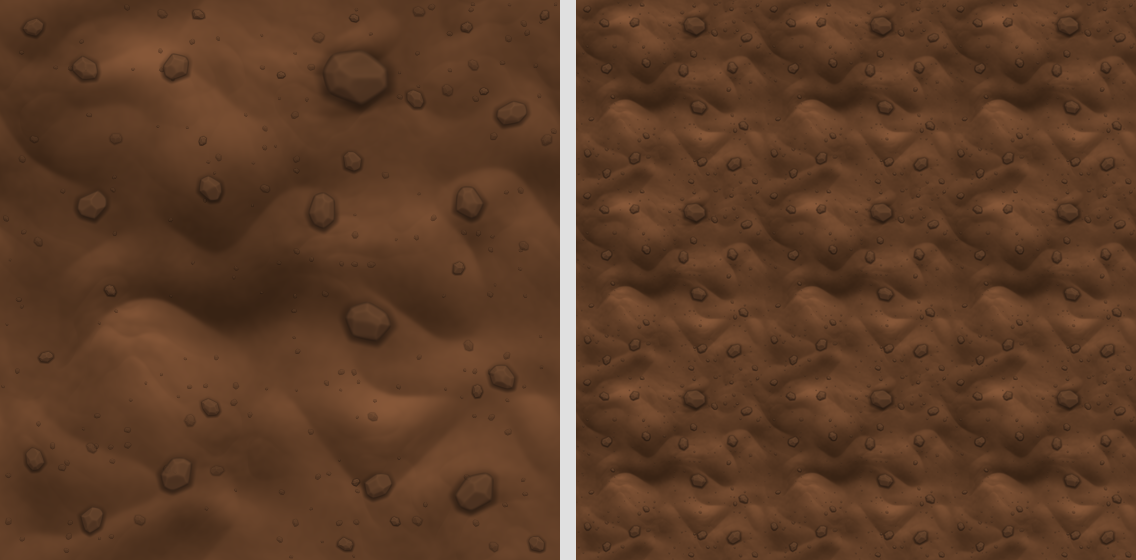
Left: one tile. Right: repeated 3 by 3.
A Shadertoy shader for this texture:

```glsl
// Seamless brown cave soil: soft lit mounds and folds with scattered faceted stones.

const vec3 SOIL_DARK = vec3(0.255, 0.160, 0.094);
const vec3 SOIL_LIGHT = vec3(0.490, 0.318, 0.204);
const vec3 STONE_DARK = vec3(0.190, 0.122, 0.080);
const vec3 STONE_LIGHT = vec3(0.510, 0.345, 0.225);
const vec3 LIGHT = vec3(0.15, 0.75, 0.90);   // towards the light, z is up
const float SOIL_TONE = 0.46;                // mean brightness of the soil
const float SHADE_DEPTH = 0.65;              // broad dark and light areas
const float RELIEF_DEPTH = 0.050;            // directional light on mounds
const float FACET_SHARPNESS = 30.0;
const float TAU = 6.2831853;

float hash(vec2 p) {
    return fract(sin(dot(p, vec2(127.1, 311.7))) * 43758.5453);
}

float cornerSlope(vec2 cell, vec2 toPoint, float period, float seed) {
    float angle = TAU * hash(mod(cell, period) + seed * 17.3);
    return dot(vec2(cos(angle), sin(angle)), toPoint);
}

// Gradient noise that wraps after one canvas; period is a whole number.
float noise(vec2 uv, float period, float seed) {
    vec2 p = uv * period;
    vec2 i = floor(p), f = p - i;
    vec2 u = f * f * f * (f * (f * 6.0 - 15.0) + 10.0);
    vec2 e = vec2(1.0, 0.0);
    float low = mix(cornerSlope(i, f, period, seed),
                    cornerSlope(i + e.xy, f - e.xy, period, seed), u.x);
    float high = mix(cornerSlope(i + e.yx, f - e.yx, period, seed),
                     cornerSlope(i + e.xx, f - e.xx, period, seed), u.x);
    return mix(low, high, u.y);
}

// Height of the soil: mounds, creased folds and patches of rough ground.
float soilHeight(vec2 uv) {
    vec2 q = uv + 0.09 * vec2(noise(uv, 4.0, 1.0), noise(uv, 4.0, 2.0));
    float mounds = noise(q, 3.0, 3.0) + 0.45 * noise(q, 6.0, 4.0);
    float crease = noise(q, 5.0, 5.0);
    float folds = 0.65 * sqrt(crease * crease + 0.0012);
    float patches = 0.2 + smoothstep(-0.1, 0.35, noise(q, 4.0, 6.0));
    float rough = 0.075 * abs(noise(q, 13.0, 7.0))
                + 0.030 * noise(q, 23.0, 8.0)
                + 0.008 * noise(q, 47.0, 9.0);
    return mounds + folds + patches * rough;
}

vec3 soilColor(vec2 uv) {
    vec2 towardsLight = normalize(LIGHT.xy);
    float stepSize = 0.006;
    float slope = (soilHeight(uv) - soilHeight(uv + towardsLight * stepSize)) / stepSize;
    vec2 q = uv + 0.05 * vec2(noise(uv, 5.0, 10.0), noise(uv, 5.0, 11.0));
    float shade = noise(q, 3.0, 12.0) + 0.5 * noise(q, 5.0, 13.0);
    float mottle = 0.07 * noise(q, 19.0, 14.0) + 0.04 * noise(q, 61.0, 15.0);
    float tone = SOIL_TONE + SHADE_DEPTH * shade + RELIEF_DEPTH * slope + mottle;
    return mix(SOIL_DARK, SOIL_LIGHT, clamp(tone, -0.15, 1.15));
}

// Faceted stone of about unit radius: outline distance, light, facet edge.
vec3 stone(vec2 p, float seed) {
    float outline = 0.0, total = 0.0, squares = 0.0;
    vec2 lean = vec2(0.0);
    float tilt = TAU * hash(vec2(seed, 3.1));
    for (int i = 0; i < 10; i++) {
        float k = float(i);
        bool side = i < 7;
        float r1 = hash(vec2(seed, k + 5.0)), r2 = hash(vec2(seed, k + 25.0));
        float angle = tilt + TAU * (k + 0.45 * r1) / (side ? 7.0 : 3.0);
        vec2 dir = vec2(cos(angle), sin(angle));
        float reach = 0.86 + 0.11 * cos(2.0 * (angle - tilt * 3.0)) - 0.12 * r2;
        float d = dot(p, dir) - reach;
        float steep = side ? 1.2 : 0.2 + 0.4 * r2;
        float height = side ? -d * steep : 0.45 + 0.1 * r1 - steep * dot(p, dir);
        float weight = exp(-FACET_SHARPNESS * height);
        if (side) outline += exp(16.0 * d);
        total += weight;
        squares += weight * weight;
        lean += weight * steep * dir;
    }
    vec3 normal = normalize(vec3(lean / total, 1.0));
    float edge = 1.0 - squares / (total * total);
    return vec3(log(outline) / 16.0, dot(normal, normalize(LIGHT)), edge);
}

// Draws at most one stone per grid cell; sizes are radii in cells.
void scatter(inout vec3 color, vec2 uv, float cells, float chance, vec2 sizes,
             float strength, float seed) {
    vec2 id = mod(floor(uv * cells), cells);
    float cluster = 1.0 + 1.5 * noise((id + 0.37) / cells, 6.0, seed);
    if (hash(id + seed) > chance * cluster) return;
    float pick = hash(id + seed + 7.7);
    float radius = mix(sizes.x, sizes.y, pick * pick);
    vec2 offset = vec2(hash(id + seed + 1.3), hash(id + seed + 2.9)) - 0.5;
    vec2 center = 0.5 + offset * (1.0 - 3.2 * radius);
    vec2 p = (fract(uv * cells) - center) / radius;
    float reach = length(p);
    if (reach > 1.6) return;

    vec3 body = stone(p, hash(id + seed + 4.1) * 90.0);
    float soft = max(cells / (radius * iResolution.y), 0.03);
    float cover = 1.0 - smoothstep(-soft, soft, body.x);
    float shadow = (1.0 - smoothstep(0.0, 0.32, body.x)) * (1.0 - smoothstep(1.25, 1.6, reach));
    shadow *= clamp(0.26 - 0.18 * p.y, 0.08, 0.45);
    float tone = 0.04 + 0.60 * body.y + 0.16 * body.z;
    vec3 face = mix(mix(STONE_DARK, STONE_LIGHT, tone), color, 0.25);
    face *= 1.0 - 0.28 * smoothstep(-0.12, 0.0, body.x);
    color *= 1.0 - shadow * strength;
    color = mix(color, face, cover * strength);
}

void mainImage(out vec4 fragColor, in vec2 fragCoord) {
    vec2 uv = fragCoord / iResolution.xy;
    vec3 color = soilColor(uv);
    scatter(color, uv, 37.0, 0.13, vec2(0.10, 0.26), 0.45, 31.0);   // chips
    scatter(color, uv, 22.0, 0.09, vec2(0.10, 0.27), 0.50, 47.0);   // half buried
    scatter(color, uv, 9.0, 0.26, vec2(0.07, 0.20), 0.90, 59.0);    // pebbles
    scatter(color, uv, 4.0, 0.75, vec2(0.10, 0.26), 1.00, 73.0);    // stones
    fragColor = vec4(color, 1.0);
}
```
